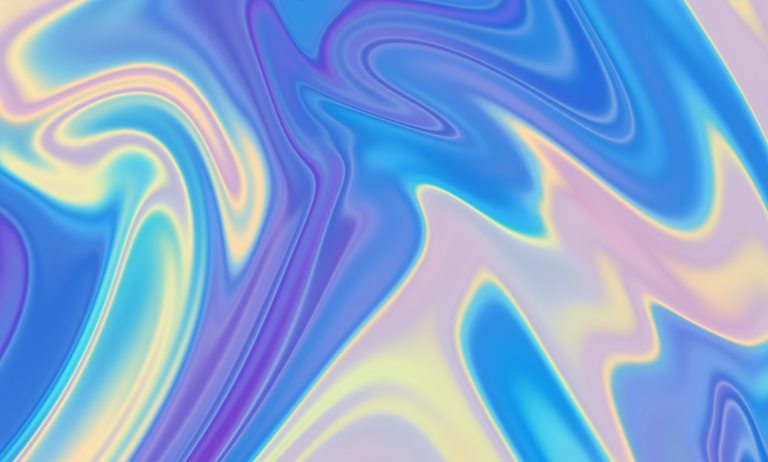
Write a Shadertoy shader that draws this background.

```glsl
const float PI = 3.14159265;

mat2 rotation(float angle) {
    float c = cos(angle), s = sin(angle);
    return mat2(c, s, -s, c);
}

// Sine shears of rising frequency fold the plane like marbled ink.
vec2 foldPlane(vec2 p, float baseFrequency, float strength) {
    const float TURN = 0.55;
    const int FOLDS = 6;
    float frequency = baseFrequency;
    for (int i = 0; i < FOLDS; i++) {
        float phase = 1.7 * float(i);
        p += strength / frequency * sin(frequency * p.yx + vec2(phase + 0.6, 2.4 - phase));
        p = rotation(TURN) * p;
        frequency *= 1.4;
    }
    return rotation(-TURN * float(FOLDS)) * p;
}

float layeredSines(vec2 p) {
    float sum = 0.0, amplitude = 0.6;
    for (int i = 0; i < 3; i++) {
        sum += amplitude * sin(p.x + 1.3 * sin(p.y + float(i)));
        p = rotation(1.2) * p * 1.6;
        amplitude *= 0.55;
    }
    return sum;
}

// Triangle wave from 0 to 1, so every band keeps its share of the area.
float triangleWave(float phase) {
    return acos(clamp(cos(phase), -1.0, 1.0)) / PI;
}

vec3 pearlPalette(float t) {
    const vec3 bands[6] = vec3[6](
        vec3(0.42, 0.34, 0.84),   // violet
        vec3(0.31, 0.47, 0.85),   // royal blue
        vec3(0.27, 0.60, 0.91),   // sky
        vec3(0.39, 0.77, 0.89),   // cyan
        vec3(0.94, 0.89, 0.69),   // cream
        vec3(0.79, 0.73, 0.83));  // lilac
    const float edges[5] = float[5](0.10, 0.46, 0.69, 0.79, 0.89);
    const float softness[5] = float[5](0.08, 0.13, 0.08, 0.055, 0.06);
    vec3 color = bands[0];
    for (int i = 0; i < 5; i++) {
        float blend = smoothstep(edges[i] - softness[i], edges[i] + softness[i], t);
        color = mix(color, bands[i + 1], blend);
    }
    return color;
}

float filament(float value, float center, float width) {
    float d = (value - center) / width;
    return exp(-d * d);
}

vec3 liquidPearl(vec2 p) {
    vec2 folded = foldPlane(vec2(1.66 - p.x, 0.88 * p.y), 3.0, 0.87);
    float phase = dot(folded, vec2(4.5, 2.4)) + 0.8 * sin(3.4 * folded.y - 1.5 * p.x) + 0.4;

    // Nested contours gather toward the lower right.
    float nesting = smoothstep(0.1, 1.0, 0.55 * p.x + 0.6 * (1.0 - p.y));
    phase += mix(0.24, 0.44, nesting) * sin(4.6 * phase + 1.5 * p.y);
    phase += 0.16 * sin(dot(folded, vec2(11.0, -7.0)) + 2.0 * p.x);
    float t = triangleWave(phase);
    vec3 color = pearlPalette(t);

    // A slow sheen swings blues toward azure or violet, and pales toward pink.
    float sheen = layeredSines(folded * 4.4 + p.yx * 2.0);
    float pale = smoothstep(0.7, 0.84, t);
    vec3 tint = mix(vec3(0.17, -0.05, -0.03), vec3(0.06, -0.04, -0.02), pale);
    color += tint * sheen;

    // Silky streaks follow the flow.
    float streak = sin(6.5 * phase + 2.0 * sheen);
    color += vec3(0.055, 0.05, 0.02) * streak * (1.0 - 0.6 * pale);

    // Fine pale outlines inside the deep colours.
    float outline = filament(t, 0.17, 0.03) + 0.7 * filament(t, 0.38, 0.03);
    return mix(color, vec3(0.74, 0.79, 0.93), 0.55 * outline * nesting);
}

void mainImage(out vec4 fragColor, in vec2 fragCoord) {
    const int GRID = 3;
    vec3 total = vec3(0.0);
    // Average a small grid to smooth the tightest folds.
    for (int y = 0; y < GRID; y++) {
        for (int x = 0; x < GRID; x++) {
            vec2 offset = (vec2(x, y) + 0.5) / float(GRID) - 0.5;
            total += liquidPearl((fragCoord + offset) / iResolution.y);
        }
    }
    fragColor = vec4(clamp(total / float(GRID * GRID), 0.0, 1.0), 1.0);
}
```
